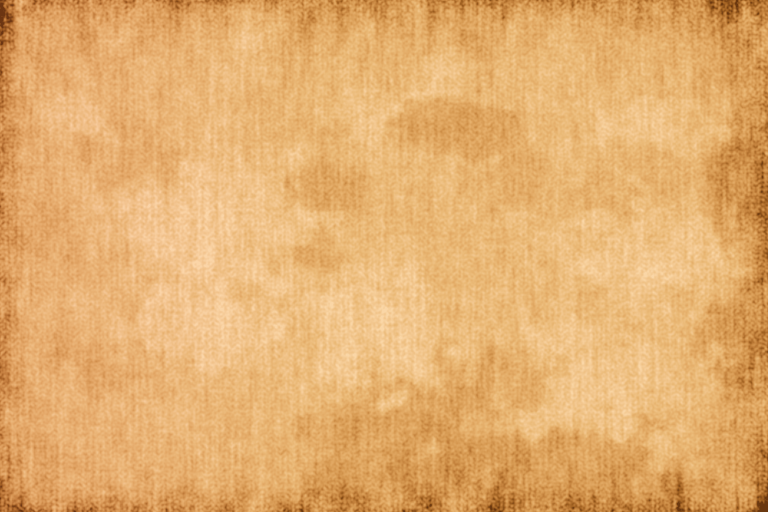
Reproduce this texture procedurally as a WebGL 2 fragment shader.

```glsl
#version 300 es
precision highp float;
// Aged, stained canvas: ragged elliptical blotches and cloudy gradient noise
// set a tone, woven threads and edge burn modulate it, and a warm colour ramp
// turns that tone into tan and brown.

uniform vec2 u_resolution;
out vec4 outColor;

// Tones are positions on the ramp: 0 is burnt brown, 7 is pale cream.
const float BASE_TONE = 5.05;
const float STAIN_DEPTH = 1.35;
const float BLEACH_LIFT = 0.95;
const float CLOUD_DEPTH = 1.0;
const float THREAD_DEPTH = 0.95;
const float GRAIN_DEPTH = 1.15;
const float TWILL_DEPTH = 0.14;
const float TWILL_COUNT = 105.0;
const float EDGE_DEPTH = 1.7;
const float HALO_DEPTH = 0.85;
const float HALO_REACH = 3.0;
const vec2 SHEET = vec2(1.5, 1.0);
const vec2 BURN_LOW = vec2(0.035, 0.040);   // left, bottom falloff
const vec2 BURN_HIGH = vec2(0.055, 0.045);  // right, top falloff
const vec3 ROSE_TINT = vec3(0.005, -0.012, 0.012);

const vec3 RAMP[8] = vec3[8](
    vec3(0.42, 0.22, 0.06), vec3(0.63, 0.38, 0.13),
    vec3(0.76, 0.50, 0.23), vec3(0.84, 0.60, 0.32),
    vec3(0.89, 0.67, 0.40), vec3(0.92, 0.73, 0.47),
    vec3(0.95, 0.78, 0.56), vec3(0.98, 0.84, 0.65));

// Blotches: centre xy, radii zw.
const vec4 STAINS[12] = vec4[12](
    vec4(0.89, 0.755, 0.130, 0.055), vec4(0.64, 0.615, 0.085, 0.065),
    vec4(0.63, 0.520, 0.045, 0.050), vec4(0.26, 0.705, 0.100, 0.050),
    vec4(0.77, 0.130, 0.170, 0.115), vec4(0.96, 0.250, 0.110, 0.070),
    vec4(1.10, 0.080, 0.220, 0.085), vec4(1.17, 0.630, 0.095, 0.045),
    vec4(1.45, 0.370, 0.080, 0.120), vec4(1.00, 0.650, 0.100, 0.060),
    vec4(0.21, 0.280, 0.120, 0.060), vec4(1.46, 0.640, 0.070, 0.140));
const float STAIN_WEIGHTS[12] = float[12](
    1.0, 0.9, 0.8, 0.6, 1.0, 0.8, 0.9, 0.6, 0.8, 0.6, 0.5, 0.6);
const vec4 BLEACHES[11] = vec4[11](
    vec4(0.74, 0.775, 0.110, 0.050), vec4(0.86, 0.870, 0.035, 0.070),
    vec4(0.76, 0.350, 0.130, 0.130), vec4(1.22, 0.240, 0.190, 0.120),
    vec4(1.28, 0.480, 0.160, 0.120), vec4(0.45, 0.570, 0.180, 0.120),
    vec4(0.15, 0.780, 0.075, 0.045), vec4(1.30, 0.760, 0.110, 0.060),
    vec4(0.49, 0.950, 0.025, 0.060), vec4(0.85, 0.170, 0.035, 0.035),
    vec4(0.40, 0.370, 0.140, 0.080));

// Unit gradient from an integer hash of the lattice cell.
vec2 gradient(vec2 cell) {
    uvec2 k = uvec2(ivec2(cell)) * uvec2(1597u, 3812u) + 977u;
    uint h = (k.x ^ (k.y * 2741u)) * 74543u;
    h = (h ^ (h >> 15)) * 60493u;
    h ^= h >> 13;
    float angle = float(h & 65535u) * 6.28319 / 65536.0;
    return vec2(cos(angle), sin(angle));
}

float noise(vec2 p) {
    vec2 i = floor(p), f = p - i;
    vec2 u = f * f * f * (f * (f * 6.0 - 15.0) + 10.0);
    vec2 e = vec2(0.0, 1.0);
    float a = dot(gradient(i), f);
    float b = dot(gradient(i + e.yx), f - e.yx);
    float c = dot(gradient(i + e.xy), f - e.xy);
    float d = dot(gradient(i + e.yy), f - e.yy);
    return mix(mix(a, b, u.x), mix(c, d, u.x), u.y);
}

float fbm(vec2 p) {
    float sum = 0.0, amp = 1.0;
    for (int i = 0; i < 5; i++) {
        sum += amp * noise(p);
        p = mat2(1.6, 1.2, -1.2, 1.6) * p + 7.3;
        amp *= 0.55;
    }
    return sum;
}

// Ragged ellipse: a thin firm rim inside a wide soft wash.
float blotch(vec2 p, vec4 shape, float ragged) {
    float d = length((p - shape.xy) / shape.zw) + ragged;
    return 0.4 * (1.0 - smoothstep(0.80, 1.10, d)) + 0.6 * (1.0 - smoothstep(0.2, 1.7, d));
}

float weave(vec2 p) {
    float threads = noise(p * vec2(140.0, 9.0)) + 0.5 * noise(p * vec2(65.0, 4.0) + 31.0);
    float weft = noise(p * vec2(12.0, 130.0) + 13.0);
    float grain = noise(p * 155.0) + 0.6 * noise(p * vec2(90.0, 65.0) + 5.0);
    float zigzag = abs(fract(p.x * 42.0) - 0.5) * 2.0;
    float twill = sin(6.28319 * (p.y * TWILL_COUNT + zigzag));
    return THREAD_DEPTH * (threads + 0.4 * weft) + GRAIN_DEPTH * grain + TWILL_DEPTH * twill;
}

void main() {
    vec2 p = gl_FragCoord.xy / u_resolution * SHEET;

    // Stains and bleached patches
    vec2 warped = p + 0.045 * vec2(fbm(p * 10.0 + 3.0), fbm(p * 10.0 + 41.0));
    float ragged = 0.85 * fbm(p * 13.0 + 17.0);
    float stain = 0.0, bleach = 0.0;
    for (int i = 0; i < STAINS.length(); i++)
        stain = max(stain, STAIN_WEIGHTS[i] * blotch(warped, STAINS[i], ragged));
    for (int i = 0; i < BLEACHES.length(); i++) bleach = max(bleach, blotch(warped, BLEACHES[i], -ragged));
    float tone = BASE_TONE - STAIN_DEPTH * stain + BLEACH_LIFT * bleach * (1.0 - 0.6 * stain);
    tone += CLOUD_DEPTH * (0.55 * fbm(p * 4.0 + 9.0) + 0.75 * fbm(p * vec2(26.0, 18.0)));

    // Burnt edges: a tight dark rim and a broad halo, both uneven
    vec2 low = p / BURN_LOW, high = (SHEET - p) / BURN_HIGH;
    vec2 rim = exp(-low) + exp(-high);
    vec2 halo = exp(-low / HALO_REACH) + exp(-high / HALO_REACH);
    float uneven = max(1.0 + 0.9 * fbm(p * vec2(13.0, 9.0) + 23.0), 0.3);
    tone -= uneven * (EDGE_DEPTH * (rim.x + rim.y) + HALO_DEPTH * (halo.x + halo.y));

    tone += weave(p) * (1.0 + 0.6 * min(rim.x + rim.y, 1.0));

    // Colour ramp and a faint rosy left side
    vec3 color = RAMP[0];
    for (int i = 1; i < RAMP.length(); i++) color = mix(color, RAMP[i], clamp(tone - float(i - 1), 0.0, 1.0));
    color += ROSE_TINT * (1.0 - smoothstep(0.1, 0.7, p.x));
    outColor = vec4(color, 1.0);
}
```
